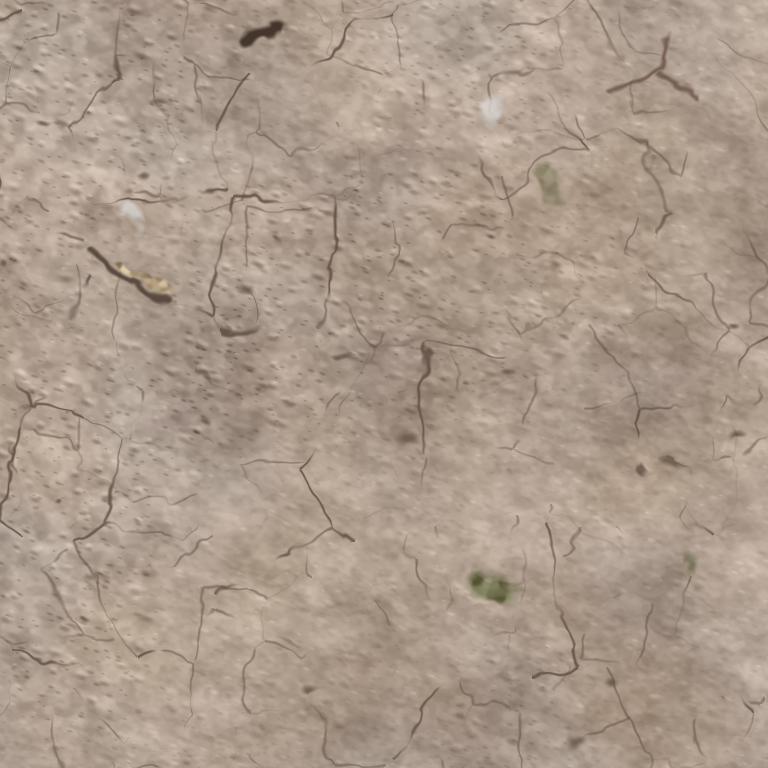
A Shadertoy shader for this texture:

```glsl
vec2 hash2(vec2 c) {
    vec3 q = fract(c.xyx * vec3(0.1031, 0.1030, 0.0973));
    q += dot(q, q.yzx + 33.33);
    return fract((q.xx + q.yz) * q.zy);
}

// Soft cellular noise: random cell values blended by distance, centred on zero
float blotch(vec2 p) {
    vec2 cell = floor(p);
    float sum = 0.0, total = 0.0;
    for (int j = -1; j <= 1; j++)
    for (int i = -1; i <= 1; i++) {
        vec2 c = cell + vec2(i, j);
        vec2 r = c + hash2(c) - p;
        float w = exp(-5.0 * dot(r, r));
        sum += w * hash2(c + 71.0).x;
        total += w;
    }
    return sum / total - 0.5;
}

// Scattered oval crumbs; share is the fraction of cells that hold one
float crumbs(vec2 p, float share) {
    vec2 cell = floor(p);
    float cover = 0.0;
    for (int j = -1; j <= 1; j++)
    for (int i = -1; i <= 1; i++) {
        vec2 c = cell + vec2(i, j);
        vec2 kind = hash2(c + 19.0);
        vec2 r = c + hash2(c) - p;
        float d = length(r * vec2(1.0, 1.5)) / (0.2 + 0.4 * kind.x);
        cover = max(cover, step(kind.y, share) * (1.0 - smoothstep(0.1, 1.0, d)));
    }
    return cover;
}

// Cell borders, with some borders missing and the rest fading in and out
float cracks(vec2 p, float width) {
    vec2 cell = floor(p), near = vec2(9.0), next = vec2(9.0), nearId, nextId;
    for (int j = -1; j <= 1; j++)
    for (int i = -1; i <= 1; i++) {
        vec2 c = cell + vec2(i, j);
        vec2 r = c + 0.1 + 0.8 * hash2(c) - p;
        if (dot(r, r) < dot(near, near)) {
            next = near; nextId = nearId;
            near = r; nearId = c;
        } else if (dot(r, r) < dot(next, next)) {
            next = r; nextId = c;
        }
    }
    float d = dot(0.5 * (near + next), normalize(next - near));
    float depth = smoothstep(0.35, 0.75, hash2(nearId + nextId + 5.0).x);
    depth *= smoothstep(-0.2, 0.2, blotch(p * 2.6 + 8.0));
    return depth * (1.0 - smoothstep(0.0, width * (0.6 + 0.4 * depth), d));
}

float segment(vec2 p, vec2 a, vec2 b) {
    vec2 ab = b - a;
    return length(p - a - ab * clamp(dot(p - a, ab) / dot(ab, ab), 0.0, 1.0));
}

float spot(vec2 p, vec2 centre, float radius) {
    return 1.0 - smoothstep(0.4 * radius, radius, length(p - centre));
}

void mainImage(out vec4 fragColor, in vec2 fragCoord) {
    vec2 p = fragCoord / iResolution.y;
    vec2 warp = 0.024 * vec2(blotch(p * 20.0), blotch(p * 20.0 + 40.0))
              + 0.007 * vec2(blotch(p * 65.0), blotch(p * 65.0 + 90.0));
    vec2 w = p + warp;

    // Grain lies along a shallow slope down to the right
    vec2 g = p + 0.2 * warp;
    vec2 grain = vec2(0.95 * g.x - 0.31 * g.y, 0.31 * g.x + 0.95 * g.y) * vec2(0.68, 1.0);
    float rough = smoothstep(-0.3, 0.3, blotch(p * 4.0 + 3.0) + 0.5 * (p.y - p.x));

    // Dry soil tone
    float tone = 0.055 * blotch(w * 5.0) + 0.06 * blotch(w * 13.0 + 7.0)
               + 0.07 * blotch(grain * 34.0) + 0.075 * blotch(grain * 62.0 + 17.0)
               + (0.05 + 0.06 * rough) * blotch(grain * 105.0)
               + 0.06 * blotch(grain * 190.0 + 5.0);
    vec3 color = vec3(0.697, 0.631, 0.574) + tone;
    color += blotch(p * 9.0 + 21.0) * vec3(0.020, 0.004, -0.020);

    // Damp brown patches
    float damp = 0.5 * smoothstep(0.08, 0.35, blotch(w * 6.0 + 60.0));
    vec3 patches[4] = vec3[4](vec3(0.81, 0.20, 0.11), vec3(0.64, 0.05, 0.12),
                              vec3(0.98, 0.72, 0.08), vec3(0.27, 0.50, 0.12));
    for (int i = 0; i < 4; i++)
        damp = max(damp, 0.9 * spot(p + 2.5 * warp, patches[i].xy, patches[i].z));
    color -= damp * vec3(0.080, 0.085, 0.084);

    // Crumbs with lit upper sides and dark undersides
    float shade = crumbs(grain * 58.0, 0.3);
    float lit = crumbs((grain - vec2(0.0, 0.006)) * 58.0, 0.3);
    color += (0.02 + 0.05 * rough) * (lit - 1.6 * shade);
    color -= 0.09 * (0.3 + rough) * crumbs(grain * 110.0 + 30.0, 0.25);
    color += 0.06 * crumbs(grain * 80.0 + 70.0, 0.12);
    color = mix(color, vec3(0.38, 0.31, 0.26), 0.75 * crumbs(w * 26.0 + 11.0, 0.02));

    // Main cracks and finer side cracks
    vec3 crackColor = vec3(0.37, 0.30, 0.26);
    color = mix(color, crackColor, 0.85 * cracks(w * 7.0 + 2.0, 0.026));
    color = mix(color, crackColor, 0.5 * cracks(w * 12.0 + 31.0, 0.038));

    // Root, dark stick, and pale twig with its shadow
    vec2 s = p + 0.9 * warp;
    float root = min(segment(s, vec2(0.868, 0.95), vec2(0.858, 0.912)),
                 min(segment(s, vec2(0.858, 0.912), vec2(0.80, 0.875)),
                     segment(s, vec2(0.858, 0.905), vec2(0.91, 0.865))));
    color = mix(color, vec3(0.41, 0.32, 0.27), 0.8 * (1.0 - smoothstep(0.0, 0.006, root)));
    float stick = segment(s, vec2(0.322, 0.954), vec2(0.356, 0.966));
    color = mix(color, vec3(0.27, 0.21, 0.17), 1.0 - smoothstep(0.003, 0.010, stick));
    float shadow = segment(s, vec2(0.12, 0.675), vec2(0.213, 0.603));
    color = mix(color, vec3(0.30, 0.24, 0.20), 0.85 * (1.0 - smoothstep(0.001, 0.007, shadow)));
    float twig = segment(s, vec2(0.158, 0.662), vec2(0.215, 0.615));
    vec3 twigColor = vec3(0.70, 0.62, 0.50) + 0.4 * blotch(p * 110.0);
    color = mix(color, twigColor, 1.0 - smoothstep(0.002, 0.008, twig));

    // White chips and green sprouts
    float chips = max(spot(p + 1.5 * warp, vec2(0.647, 0.857), 0.022),
                      spot(p + 1.5 * warp, vec2(0.177, 0.717), 0.020));
    color = mix(color, vec3(0.84, 0.83, 0.82), 0.8 * chips);
    vec3 sprouts[3] = vec3[3](vec3(0.637, 0.242, 0.032), vec3(0.72, 0.752, 0.022),
                              vec3(0.905, 0.258, 0.022));
    for (int i = 0; i < 3; i++) {
        float leaf = spot(p + 1.5 * warp, sprouts[i].xy, sprouts[i].z);
        vec3 green = vec3(0.41, 0.42, 0.28) + 0.4 * blotch(p * 85.0 + 13.0);
        color = mix(color, green, leaf * (i == 0 ? 0.85 : 0.45));
    }

    fragColor = vec4(clamp(color, 0.0, 1.0), 1.0);
}
```
